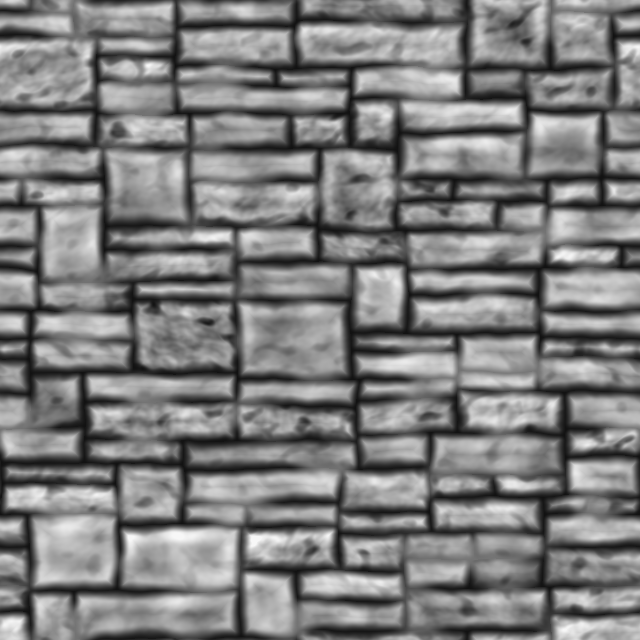
A three.js fragment shader for this texture map:

```glsl
// Grey height map of a dry-stacked ledgestone wall with soft dark joints.
varying vec2 vUv;

const vec2 GRID = vec2(6.0, 12.0);     // blocks across and up, both even so the wall tiles
const float BLOCK_JITTER = 0.76;       // how far block edges stray, in blocks
const float MIN_SPLIT_HEIGHT = 0.072;  // blocks taller than this may become courses
const float MIN_SPLIT_WIDTH = 0.2;     // courses wider than this may be cut across
const float CORNER_RADIUS = 0.010;
const float EDGE_SOFTNESS = 0.0155;    // width of the fall into a joint
const float RIM_INSET = 0.018;         // distance of the bright rim from the joint
const float RIM_GAIN = 0.17;
const float STONE_TONE = 0.57;
const float JOINT_TONE = 0.07;
const vec2 NO_REPEAT = vec2(4096.0);

vec2 hash2(vec2 p) {
  vec3 q = fract(p.xyx * vec3(0.1031, 0.1030, 0.0973));
  q += dot(q, q.yzx + 33.33);
  return fract((q.xx + q.yz) * q.zy);
}

// Gradient noise, about -0.7 to 0.7, repeating after the given period.
float corner(vec2 cell, vec2 offset, vec2 period) {
  float angle = 6.2832 * hash2(mod(cell, period) + 3.7).x;
  return dot(vec2(cos(angle), sin(angle)), offset);
}

float gradientNoise(vec2 p, vec2 period) {
  vec2 i = floor(p), f = fract(p);
  vec2 w = f * f * f * (f * (f * 6.0 - 15.0) + 10.0);
  vec2 e = vec2(1.0, 0.0);
  float low = mix(corner(i, f, period), corner(i + e, f - e, period), w.x);
  float high = mix(corner(i + e.yx, f - e.yx, period), corner(i + 1.0, f - 1.0, period), w.x);
  return mix(low, high, w.y);
}

float tileNoise(vec2 uv, vec2 frequency) {
  return gradientNoise(uv * frequency, frequency);
}

float lineShift(vec2 vertex) {
  return (hash2(mod(vertex, GRID) + 11.0).x - 0.5) * BLOCK_JITTER;
}

// Interlocking rectangles: joints run across at even vertices and up at odd ones.
vec4 blockBounds(vec2 c) {
  float a = lineShift(c), b = lineShift(c + vec2(1.0, 0.0));
  float d = lineShift(c + vec2(0.0, 1.0)), e = lineShift(c + 1.0);
  bool even = mod(c.x + c.y, 2.0) < 0.5;
  vec4 shift = even ? vec4(d, a, b, e) : vec4(a, b, e, d);
  return (vec4(c, c + 1.0) + shift) / GRID.xyxy;
}

// Finds the block around p, then splits some into courses and single stones.
vec4 findStone(vec2 p, out vec2 id) {
  vec2 home = floor(p * GRID);
  vec4 box = blockBounds(home);
  id = mod(home, GRID);
  for (int y = -1; y <= 1; y++) {
    for (int x = -1; x <= 1; x++) {
      vec2 cell = home + vec2(float(x), float(y));
      vec4 b = blockBounds(cell);
      if (all(greaterThanEqual(p, b.xy)) && all(lessThan(p, b.zw))) {
        box = b;
        id = mod(cell, GRID);
      }
    }
  }
  id = id * 3.0 + 5.0;
  for (int k = 0; k < 2; k++) {
    vec2 size = box.zw - box.xy;
    vec2 r = hash2(id + float(k) * 13.7);
    vec2 cut = mix(box.xy, box.zw, 0.33 + 0.34 * r.x);
    if (size.y > MIN_SPLIT_HEIGHT && size.x > size.y * (0.9 + 1.3 * r.y)) {
      if (p.y < cut.y) box.w = cut.y;
      else { box.y = cut.y; id += vec2(37.3, 61.1); }
    } else if (size.x > MIN_SPLIT_WIDTH && size.x > size.y * (4.0 + 5.0 * r.y)) {
      if (p.x < cut.x) box.z = cut.x;
      else { box.x = cut.x; id += vec2(53.9, 29.7); }
    }
  }
  return box;
}

void main() {
  // Slightly uneven joints
  vec2 warp = vec2(tileNoise(vUv, vec2(10.0)), tileNoise(vUv + 0.37, vec2(9.0, 10.0))) * 0.007;
  warp += vec2(tileNoise(vUv + 0.61, vec2(30.0)), tileNoise(vUv + 0.19, vec2(32.0))) * 0.003;
  vec2 p = vUv + warp;

  // Rounded stone, with depth measured inwards from its joint
  vec2 id;
  vec4 box = findStone(p, id);
  vec2 halfSize = 0.5 * (box.zw - box.xy);
  vec2 local = p - 0.5 * (box.xy + box.zw);
  vec2 q = abs(local) - halfSize + CORNER_RADIUS;
  float depth = CORNER_RADIUS - length(max(q, 0.0)) - min(max(q.x, q.y), 0.0);
  vec2 look = hash2(id + 91.0), grain = hash2(id + 147.0);

  // Weathered face: broad swells, soft streaks, faint grit and pits on some stones
  vec2 face = vec2(local.x, local.y + local.x * (grain.x - 0.5) * 0.6) + look * 40.0 + 5.0;
  float rough = 0.25 + 0.9 * grain.y * grain.y;
  float tone = STONE_TONE + 0.14 * (look.x - 0.5) - 0.13 * step(look.y, 0.14);
  tone += 0.30 * gradientNoise(face * vec2(16.0, 22.0), NO_REPEAT);
  tone += 0.20 * rough * gradientNoise(face * vec2(38.0, 55.0), NO_REPEAT);
  tone += 0.12 * rough * gradientNoise(face * vec2(80.0, 105.0), NO_REPEAT);
  tone -= 0.34 * rough * smoothstep(0.08, 0.5, gradientNoise(face * vec2(32.0, 44.0) + 9.0, NO_REPEAT));

  // Bright rim, strongest along the top
  float rim = (depth - RIM_INSET) / 0.012;
  float rise = local.y / halfSize.y;
  tone += RIM_GAIN * exp(-rim * rim) * (1.0 + 0.5 * rise) + 0.03 * rise;

  // Joint of varying depth and width
  float wear = tileNoise(vUv + 0.83, vec2(9.0, 14.0));
  float joint = JOINT_TONE + 0.38 * smoothstep(-0.08, 0.42, wear);
  float softness = EDGE_SOFTNESS * (1.0 - 0.8 * wear - 0.15 * rise);
  tone = mix(joint, tone, smoothstep(-0.003, softness, depth));
  gl_FragColor = vec4(vec3(clamp(tone, 0.03, 0.97)), 1.0);
}
```
